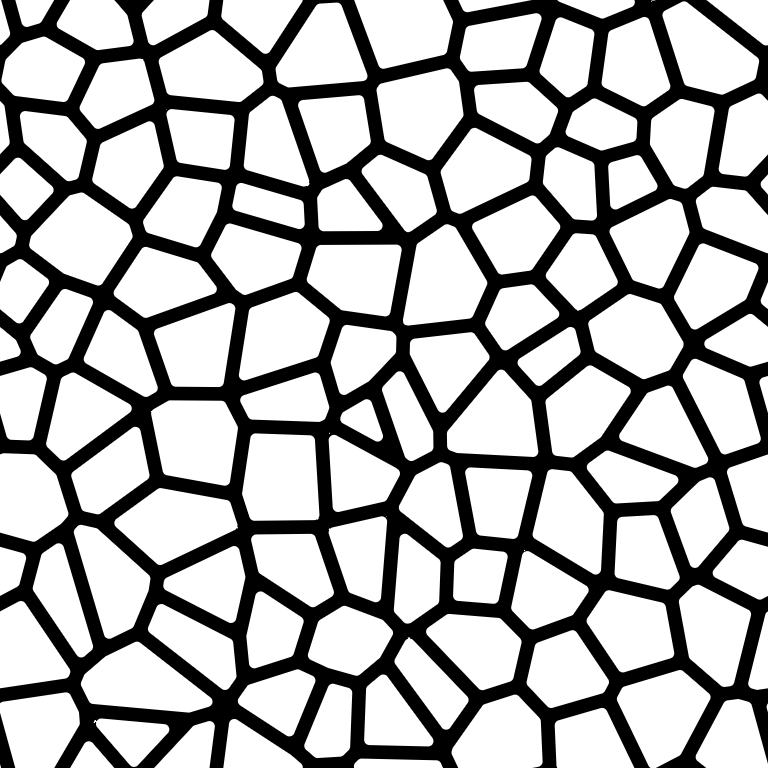
A WebGL 1 fragment shader for this pattern:

```glsl
precision highp float;

uniform vec2 u_resolution;

const float CELLS = 10.0;            // seeds per side, whole so that it tiles
const float WALL_HALF = 0.089;       // half wall thickness, in cells
const float CORNER_RADIUS = 0.07;    // rounding of cell corners, in cells
const vec3 WALL_COLOR = vec3(0.0);
const vec3 CELL_COLOR = vec3(1.0);

vec2 hash2(vec2 p) {
  vec2 q = vec2(dot(p, vec2(127.1, 311.7)), dot(p, vec2(269.5, 183.3)));
  return fract(sin(q) * 43758.55);
}

// Vector from p to the seed of a grid cell; the grid wraps every CELLS.
vec2 toSeed(vec2 p, vec2 cell) {
  return cell + hash2(mod(cell, CELLS) + 0.5) - p;
}

vec2 nearestSeed(vec2 p) {
  vec2 nearest = vec2(8.0);
  for (int j = -2; j <= 2; j++) {
    for (int i = -2; i <= 2; i++) {
      vec2 seed = toSeed(p, floor(p) + vec2(i, j));
      if (dot(seed, seed) < dot(nearest, nearest)) nearest = seed;
    }
  }
  return nearest;
}

// Bisector of two seeds: xy = outward normal, z = signed depth past
// the edge line after moving it inwards by inset.
vec3 insetEdge(vec2 own, vec2 other, float inset) {
  vec2 normal = normalize(other - own);
  return vec3(normal, inset - dot(0.5 * (own + other), normal));
}

bool isSameSeed(vec2 a, vec2 b) {
  vec2 d = a - b;
  return dot(d, d) < 1e-6;
}

vec3 closestEdge(vec2 p, vec2 own, float inset) {
  vec3 closest = vec3(1.0, 0.0, -8.0);
  for (int j = -2; j <= 2; j++) {
    for (int i = -2; i <= 2; i++) {
      vec2 seed = toSeed(p, floor(p) + vec2(i, j));
      if (isSameSeed(seed, own)) continue;
      vec3 edge = insetEdge(own, seed, inset);
      if (edge.z > closest.z) closest = edge;
    }
  }
  return closest;
}

// Distance to the wedge of two edges; a is the deeper one.
float wedgeDistance(vec3 a, vec3 b) {
  float c = dot(a.xy, b.xy);
  if (a.z <= 0.0 || b.z <= c * a.z) return a.z;
  float squared = a.z * a.z + b.z * b.z - 2.0 * c * a.z * b.z;
  return sqrt(max(squared, 0.0) / max(1.0 - c * c, 1e-3));
}

// Distance to the inset cell; its level sets have round corners.
float cellDistance(vec2 p, float inset) {
  vec2 own = nearestSeed(p);
  vec3 closest = closestEdge(p, own, inset);
  float dist = closest.z;
  for (int j = -2; j <= 2; j++) {
    for (int i = -2; i <= 2; i++) {
      vec2 seed = toSeed(p, floor(p) + vec2(i, j));
      if (isSameSeed(seed, own)) continue;
      dist = max(dist, wedgeDistance(closest, insetEdge(own, seed, inset)));
    }
  }
  return dist;
}

void main() {
  vec2 p = gl_FragCoord.xy / u_resolution * CELLS;
  float pixel = CELLS / min(u_resolution.x, u_resolution.y);

  // Shrink each cell by wall and radius, then grow it back by the radius.
  float dist = cellDistance(p, WALL_HALF + CORNER_RADIUS) - CORNER_RADIUS;
  float inside = clamp(0.5 - dist / pixel, 0.0, 1.0);

  gl_FragColor = vec4(mix(WALL_COLOR, CELL_COLOR, inside), 1.0);
}
```
